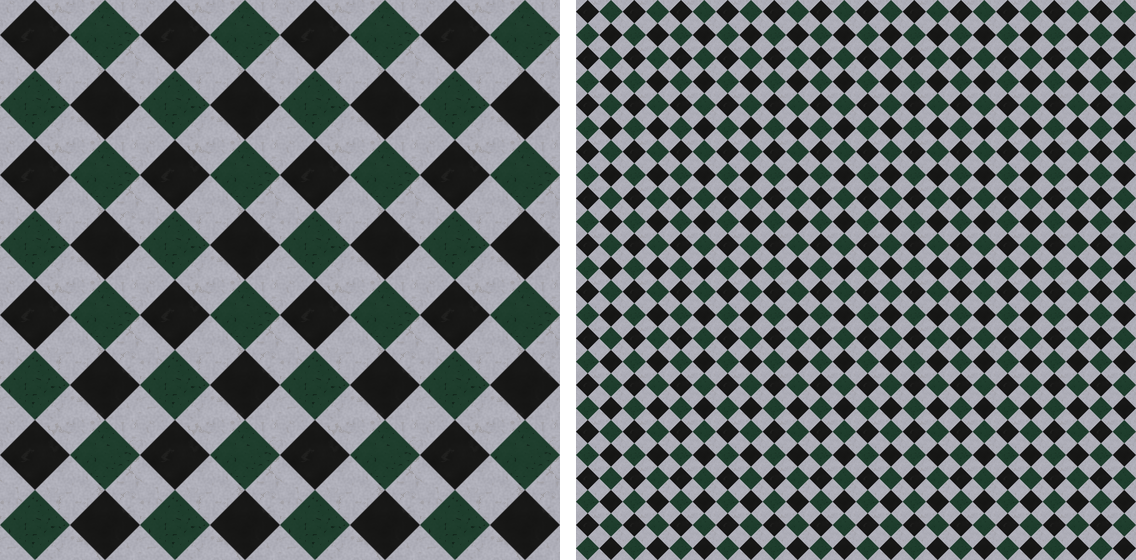
Left: one tile. Right: repeated 3 by 3.
This pattern is drawn by a WebGL 1 fragment shader. Its source:

```glsl
precision highp float;

uniform vec2 u_resolution;

const float CELLS = 8.0;            // diamonds across and down
const float STONE_REPEATS = 4.0;    // repeats of the stone grain
const vec3 PALE = vec3(0.685, 0.685, 0.725);
const vec3 GREEN = vec3(0.118, 0.243, 0.176);
const vec3 BLACK = vec3(0.088, 0.088, 0.084);
const vec3 STAIN = vec3(0.56, 0.54, 0.53);
const vec3 BLACK_VEIN = vec3(0.17, 0.17, 0.165);
const float PALE_MOTTLE = 0.055;
const float PALE_GRAIN = 0.045;
const float DARK_MOTTLE = 0.022;
const float STAIN_AMOUNT = 0.55;
const float PIT_AMOUNT = 0.4;
const float VEIN_AMOUNT = 0.5;

float hash(vec2 p) {
  vec3 q = fract(vec3(p.xyx) * 0.1031);
  q += dot(q, q.yzx + 33.33);
  return fract((q.x + q.y) * q.z);
}

// Slope contribution of one lattice corner, wrapped at the period
float corner(vec2 cell, vec2 offset, float period, float seed) {
  float angle = 6.28319 * hash(mod(cell, period) + seed);
  return dot(vec2(cos(angle), sin(angle)), offset);
}

// Gradient noise over the unit square, with a whole number of lattice cells
float noise(vec2 p, float period, float seed) {
  p *= period;
  vec2 i = floor(p);
  vec2 f = p - i;
  vec2 w = f * f * f * (f * (f * 6.0 - 15.0) + 10.0);
  vec2 e = vec2(1.0, 0.0);
  float low = mix(corner(i, f, period, seed),
                  corner(i + e.xy, f - e.xy, period, seed), w.x);
  float high = mix(corner(i + e.yx, f - e.yx, period, seed),
                   corner(i + e.xx, f - e.xx, period, seed), w.x);
  return mix(low, high, w.y);
}

float fractalNoise(vec2 p, float period, float seed) {
  float sum = 0.0;
  float weight = 0.5;
  for (int octave = 0; octave < 4; octave++) {
    sum += weight * noise(p, period, seed);
    period *= 2.0;
    weight *= 0.6;
    seed += 17.0;
  }
  return sum;
}

// Thin broken lines along the zero crossings of warped noise
float veins(vec2 p, float period, float width, float seed) {
  vec2 warp = vec2(fractalNoise(p, period * 2.0, seed + 5.0),
                   fractalNoise(p, period * 2.0, seed + 9.0));
  p += 0.5 * warp / period;
  float line = 1.0 - smoothstep(0.0, width, abs(noise(p, period, seed)));
  return line * smoothstep(0.0, 0.35, noise(p, period + 1.0, seed + 31.0));
}

vec3 paleStone(vec2 p, float grain) {
  vec3 color = PALE + PALE_MOTTLE * fractalNoise(p, 10.0, 3.0);
  color += PALE_GRAIN * grain;
  float stain = veins(p, 7.0, 0.06, 41.0);
  stain += 0.6 * smoothstep(0.28, 0.55, noise(p, 28.0, 53.0));
  return mix(color, STAIN, STAIN_AMOUNT * min(stain, 1.0));
}

vec3 greenStone(vec2 p, float grain) {
  vec3 color = GREEN + DARK_MOTTLE * (fractalNoise(p, 8.0, 67.0) + 0.4 * grain);
  float pits = smoothstep(0.3, 0.55, noise(p, 36.0, 71.0));
  return color * (1.0 - PIT_AMOUNT * pits);
}

vec3 blackStone(vec2 p, float grain) {
  float cloud = fractalNoise(p, 6.0, 83.0);
  vec3 color = BLACK + DARK_MOTTLE * (cloud + 0.2 * grain);
  float vein = veins(p, 5.0, 0.09, 97.0);
  return mix(color, BLACK_VEIN, VEIN_AMOUNT * vein);
}

void main() {
  vec2 uv = gl_FragCoord.xy / u_resolution;

  // Diamonds touching at their corners, alternating like a chessboard
  vec2 grid = uv * CELLS;
  vec2 cell = floor(grid);
  vec2 local = abs(grid - cell - 0.5);
  float inside = (0.5 - local.x - local.y) * 0.70711;
  float pixel = CELLS / min(u_resolution.x, u_resolution.y);
  float diamond = clamp(inside / pixel + 0.5, 0.0, 1.0);
  float isBlack = mod(cell.x + cell.y, 2.0);

  // Stone surfaces
  vec2 stone = fract(uv * STONE_REPEATS);
  float grain = noise(stone, 56.0, 11.0);
  vec3 dark = mix(greenStone(stone, grain), blackStone(stone, grain), isBlack);
  vec3 color = mix(paleStone(stone, grain), dark, diamond);

  gl_FragColor = vec4(color, 1.0);
}
```
